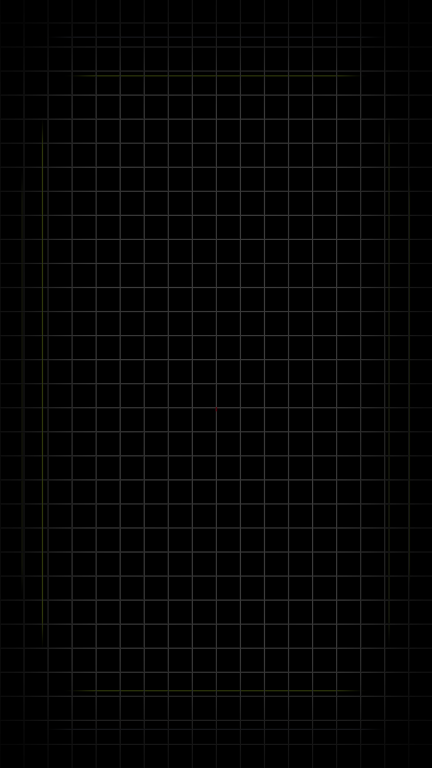
Reproduce this pattern procedurally as a WebGL 1 fragment shader.

```glsl
precision highp float;

// A dark sheet ruled with a thin grey grid of 18 by 32 cells that dims at the rim.
// Two nested broken frames and a tiny red mark lie over it. Every line is a box
// whose pixel coverage is computed exactly; layered sines vary the ruling.

uniform vec2 u_resolution;

// Lengths are in grid cells, measured from the canvas centre
const vec2 CELLS = vec2(18.0, 32.0);
const float PITCH = 1.002;
const vec2 GRID_SHIFT = vec2(0.016, 0.013);
const float GRID_HALF_WIDTH = 0.025;
const vec3 GRID_COLOR = vec3(0.235);
const float WEAR = 0.12;

const vec2 FADE_START = vec2(0.52, 0.68);
const vec2 FADE_DEPTH = vec2(0.68, 0.70);

const vec2 FRAME_SHIFT = vec2(-0.01, 0.03);
const float FRAME_HALF_WIDTH = 0.025;
const float FRAME_TAPER = 1.6;
const vec2 INNER_HALF = vec2(7.22, 12.81);
const vec2 INNER_REACH = vec2(6.4, 11.2);
const vec2 OUTER_HALF = vec2(8.07, 14.42);
const vec2 OUTER_REACH = vec2(7.25, 9.0);
const vec3 OLIVE = vec3(0.18, 0.215, 0.045);
const vec3 DIM_OLIVE = vec3(0.11, 0.125, 0.06);
const vec3 COOL_GREY = vec3(0.085, 0.09, 0.105);

const vec2 MARK_CENTER = vec2(0.016, -1.05);
const vec2 MARK_HALF = vec2(0.03, 0.09);
const vec3 MARK_COLOR = vec3(0.32, 0.03, 0.07);

// Share of a pixel covered by a band of the given half width, per axis
vec2 coverage(vec2 dist, vec2 halfWidth, vec2 pixel) {
    vec2 high = min(dist + 0.5 * pixel, halfWidth);
    vec2 low = max(dist - 0.5 * pixel, -halfWidth);
    return clamp((high - low) / pixel, 0.0, 1.0);
}

// Slow brightness drift along and between ruled lines
float lineWear(float index, float along) {
    float drift = sin(index * 2.4 + 0.7) + 0.5 * sin(along * 0.45 + index * 1.7);
    return 1.0 - WEAR * (0.5 + 0.4 * drift);
}

float grid(vec2 p, vec2 pixel) {
    vec2 q = (p - GRID_SHIFT) / PITCH;
    vec2 index = floor(q + 0.5);
    vec2 lines = coverage((q - index) * PITCH, vec2(GRID_HALF_WIDTH), pixel);
    lines *= vec2(lineWear(index.x, p.y), lineWear(index.y + 3.0, p.x));
    return max(lines.x, lines.y);
}

// Rim fade, strongest where both axes meet in the corners
float rimFade(vec2 p) {
    vec2 fade = 1.0 - FADE_DEPTH * smoothstep(FADE_START, vec2(1.0), abs(p) * 2.0 / CELLS);
    return fade.x * fade.y;
}

// Mirrored frame sides: x is the upright pair, y the level pair; ends taper out
vec2 frameSides(vec2 p, vec2 halfSize, vec2 reach, vec2 pixel) {
    vec2 a = abs(p - FRAME_SHIFT);
    vec2 sides = coverage(a - halfSize, vec2(FRAME_HALF_WIDTH), pixel);
    vec2 ends = 1.0 - smoothstep(reach - FRAME_TAPER, reach, a);
    return sides * ends.yx;
}

void main() {
    vec2 pixel = CELLS / u_resolution;
    vec2 p = gl_FragCoord.xy * pixel - 0.5 * CELLS;

    // Ruled grid
    vec3 color = GRID_COLOR * grid(p, pixel) * rimFade(p);

    // Nested frames; the right inner side is fainter
    vec2 inner = frameSides(p, INNER_HALF, INNER_REACH, pixel);
    vec2 outer = frameSides(p, OUTER_HALF, OUTER_REACH, pixel);
    vec3 uprightColor = mix(OLIVE, DIM_OLIVE, step(0.0, p.x));
    color = max(color, uprightColor * inner.x);
    color = max(color, OLIVE * inner.y);
    color = max(color, DIM_OLIVE * 0.8 * outer.x);
    color = max(color, COOL_GREY * outer.y);

    // Small red mark below the centre
    vec2 mark = coverage(p - MARK_CENTER, MARK_HALF, pixel);
    color = mix(color, MARK_COLOR, mark.x * mark.y);

    gl_FragColor = vec4(color, 1.0);
}
```
